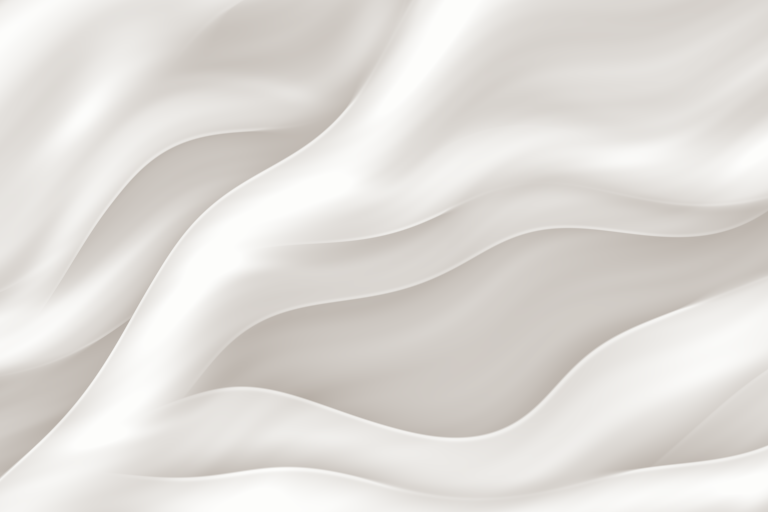
Reproduce this texture procedurally as a Shadertoy shader.

```glsl
#define FOLDS 13
#define SEED 4.0
#define TILT 0.45
#define WARP 0.21
#define SWAY 0.066
#define EDGE 0.0019
#define SHADOW 0.74
#define SHADOW_REACH 0.078
#define CREASE 0.18
#define LIFT 0.86
#define SHADE vec3(0.700, 0.667, 0.635)
#define LIGHT vec3(0.992, 0.992, 0.986)

const float TAU = 6.2831853;

vec2 hash2(vec2 p) {
    vec3 h = fract(vec3(p.xyx) * vec3(0.1031, 0.1030, 0.0973));
    h += dot(h, h.yzx + 33.33);
    return fract((h.xx + h.yz) * h.zy);
}

float cornerSlope(vec2 cell, vec2 offset) {
    float angle = TAU * hash2(cell + 50.0).x;
    return dot(vec2(cos(angle), sin(angle)), offset);
}

// Gradient noise, about -0.6 to 0.6
float noise(vec2 p) {
    vec2 i = floor(p), f = p - i;
    vec2 w = f * f * f * (f * (f * 6.0 - 15.0) + 10.0);
    vec2 e = vec2(1.0, 0.0);
    float low = mix(cornerSlope(i, f), cornerSlope(i + e, f - e), w.x);
    float high = mix(cornerSlope(i + e.yx, f - e.yx), cornerSlope(i + e.xx, f - e.xx), w.x);
    return mix(low, high, w.y);
}

float bell(float x) {
    return exp(-x * x);
}

// Lays one fold over the tone below: one crisp hem, the far side melts away
float layFold(float tone, vec2 q, float id) {
    vec2 shape = hash2(vec2(id, SEED));
    vec2 wave = hash2(vec2(id + 17.0, SEED));
    vec2 kind = hash2(vec2(id + 31.0, SEED));

    float slot = (mod(id * 5.0, float(FOLDS)) + 0.5) / float(FOLDS);
    float lean = (shape.x - 0.5) * 0.65;
    float pace = mix(2.0, 6.0, wave.x);
    float phase = pace * q.x + TAU * wave.y;
    float hem = mix(-0.72, 0.95, slot) + lean * (q.x - 0.9) + SWAY * sin(phase);

    // Divide by the slope so that widths hold where the hem climbs
    float climb = lean + SWAY * pace * cos(phase);
    float side = kind.x < 0.6 ? 1.0 : -1.0;
    float d = side * (q.y - hem) / sqrt(1.0 + climb * climb);
    float x = d / mix(0.15, 0.34, shape.y);

    // The hem loosens into a soft roll along parts of its length
    float loose = smoothstep(0.1, 0.42, noise(vec2(q.x * 1.5, id * 7.3 + SEED)));
    float blur = max(EDGE, 0.8 / iResolution.y) + 0.05 * loose;
    float body = smoothstep(-blur, blur, d) * (1.0 - smoothstep(0.4, 1.0, x));

    // Rounded crest, uneven light, thin creases and a bright rim
    float cloth = 0.41 + 0.51 * bell((x - 0.28) / 0.28);
    cloth += 0.35 * noise(q * vec2(1.9, 3.2) + id * 3.7);
    float ridge = noise(q * vec2(1.3, 4.5) + id * 5.9 + 3.0);
    cloth += CREASE * bell(ridge / 0.08) * smoothstep(0.05, 0.35, x);
    cloth += 0.23 * (1.0 - loose) * bell((d - 0.003) / 0.0035);

    float reach = SHADOW_REACH * mix(0.7, 1.4, kind.y);
    tone *= 1.0 - SHADOW * (1.0 - 0.5 * loose) * exp(-abs(d) / reach);
    return mix(tone, cloth, body);
}

void mainImage(out vec4 fragColor, in vec2 fragCoord) {
    vec2 p = fragCoord / iResolution.y;

    // Axes along and across the drape, bent by a slow flow
    vec2 along = vec2(cos(TILT), sin(TILT));
    vec2 q = vec2(dot(p, along), dot(p, vec2(-along.y, along.x)));
    q.y += WARP * noise(q * vec2(1.7, 1.5) + SEED * 2.3);
    q.x += 0.5 * WARP * noise(q * 1.6 + SEED * 5.1 + 20.0);

    // Lying cloth, then the folds
    float tone = 0.62 + 0.6 * noise(q * vec2(1.2, 3.6) + SEED);
    for (int i = 0; i < FOLDS; i++) {
        tone = layFold(tone, q, float(i));
    }

    // Faint sheen drawn out along the drape
    tone += 0.12 * noise(q * vec2(1.6, 15.0) + 9.0);
    tone += 0.06 * noise(q * vec2(3.0, 38.0) + 5.0);

    tone = pow(clamp(tone, 0.0, 1.0), LIFT);
    fragColor = vec4(mix(SHADE, LIGHT, tone), 1.0);
}
```
